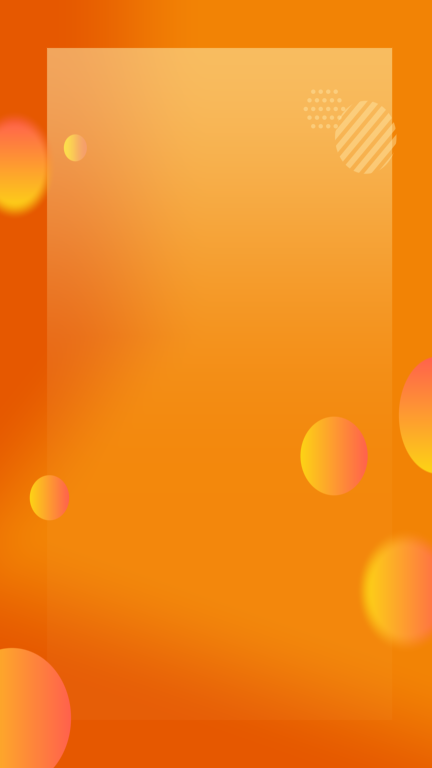
This background is drawn by a Shadertoy shader. Its source:

```glsl
// Coverage of an ellipse; soft is the width of its edge
float ellipse(vec2 p, vec2 center, vec2 radius, float soft) {
    float d = (length((p - center) / radius) - 1.0) * min(radius.x, radius.y);
    return 1.0 - smoothstep(-soft, soft, d);
}

// Ball shaded from yellow to coral along the given axis
void ball(inout vec3 col, vec2 p, vec2 center, vec2 radius, vec2 axis, float soft) {
    float t = 0.5 + 0.5 * dot((p - center) / radius, axis);
    vec3 shade = mix(vec3(0.99, 0.83, 0.08), vec3(1.0, 0.38, 0.30), clamp(t, 0.0, 1.0));
    col = mix(col, shade, ellipse(p, center, radius, soft));
}

// Hexagonal cluster of staggered dots
float dotCluster(vec2 p, float px) {
    vec2 pitch = vec2(0.156, 0.18);
    float row = round(p.y / pitch.y);
    float last = 2.5 - 0.5 * abs(row);
    float shift = fract(last);
    float column = clamp(round(p.x / pitch.x - shift) + shift, -last, last);
    float d = length(p - vec2(column, row) * pitch) - 0.045;
    return (1.0 - smoothstep(-px, px, d)) * step(abs(row), 2.0);
}

// Diagonal stripes cut to an ellipse
float stripedDisc(vec2 p, float px) {
    float period = 0.205;
    float s = dot(p, vec2(0.77, -0.64)) / period;
    float d = (abs(fract(s) - 0.5) - 0.29) * period;
    return (1.0 - smoothstep(-px, px, d)) * ellipse(p, vec2(0.0), vec2(0.64, 0.76), px);
}

void mainImage(out vec4 fragColor, in vec2 fragCoord) {
    // The canvas spans 9 by 16 units
    vec2 p = fragCoord / iResolution.xy * vec2(9.0, 16.0);
    float px = 7.0 / iResolution.x;

    // Orange backdrop with deeper left and bottom sides
    float left = 1.0 - smoothstep(1.0, 4.4, p.x + 0.8 * max(9.0 - p.y, 0.0));
    float bottom = 1.0 - smoothstep(2.2, 5.3, p.y + 0.35 * p.x);
    float deep = 1.0 - (1.0 - left) * (1.0 - bottom);
    vec3 col = mix(vec3(0.95, 0.515, 0.02), vec3(0.90, 0.345, 0.0), deep);

    // Translucent panel fading downwards
    vec2 edge = abs(p - vec2(4.575, 8.0)) - vec2(3.595, 7.0);
    float panel = 1.0 - smoothstep(-px, px, max(edge.x, edge.y));
    float veil = 0.035 + 0.45 * pow(smoothstep(5.5, 15.5, p.y), 1.2);
    col = mix(col, vec3(1.0, 0.98, 0.76), panel * veil);

    // Dots and stripes
    vec3 cream = vec3(1.0, 0.91, 0.66);
    col = mix(col, cream, 0.45 * dotCluster(p - vec2(6.76, 13.73), px));
    col = mix(col, cream, 0.45 * stripedDisc(p - vec2(7.62, 13.14), px));

    // Balls shaded from side to side
    vec2 side = vec2(1.0, 0.0);
    ball(col, p, vec2(6.96, 6.50), vec2(0.70, 0.82), side, px);
    ball(col, p, vec2(1.03, 5.63), vec2(0.41, 0.47), side, px);
    ball(col, p, vec2(0.25, 1.04), vec2(1.23, 1.46), side, px);
    ball(col, p, vec2(8.46, 3.69), vec2(0.87, 1.09), side, 0.17);

    // Balls shaded upwards
    vec2 up = vec2(0.0, 1.0);
    ball(col, p, vec2(9.12, 7.35), vec2(0.81, 1.22), up, px);
    ball(col, p, vec2(0.31, 12.56), vec2(0.72, 0.95), up, 0.15);

    // Small pale ball
    vec3 pale = mix(vec3(0.99, 0.87, 0.30), vec3(0.96, 0.62, 0.42), smoothstep(1.33, 1.81, p.x));
    col = mix(col, pale, ellipse(p, vec2(1.57, 12.92), vec2(0.24, 0.28), px));

    fragColor = vec4(col, 1.0);
}
```
